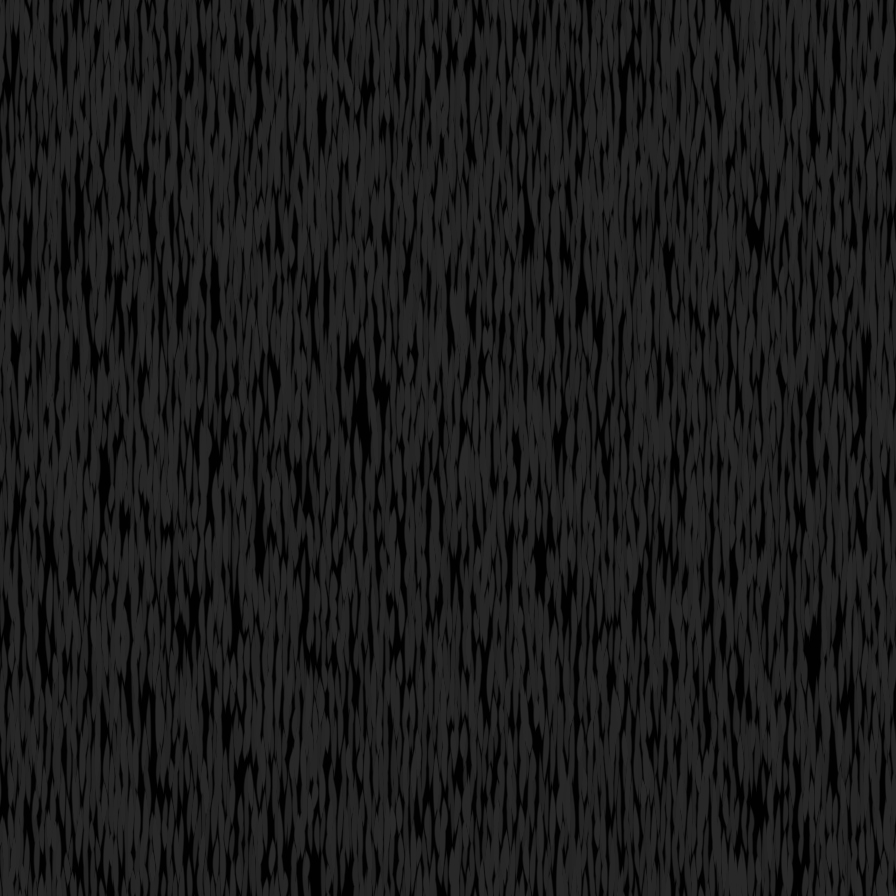
Give the GLSL for this texture, as a Shadertoy shader.

```glsl
#define GRID vec2(140.0, 38.0)
#define HALF_WIDTH 0.0031
#define HALF_LENGTH 0.029
#define EDGE 0.0024
#define LEAN 0.03
#define BEND 0.0007
#define KEEP 0.84
#define CLUMPING 0.26
#define BLACK vec3(0.002)
#define GREY vec3(0.153)

// Three random values for one cell
vec3 hash3(vec2 cell) {
    vec3 q = fract(cell.xyx * vec3(0.1031, 0.1030, 0.0973));
    q += dot(q, q.yxz + 33.33);
    return fract((q.xxy + q.yzz) * q.zyx);
}

// Layered sines that gather the strands into uneven patches
float clumps(vec2 p) {
    float a = sin(p.x * 47.0 + 2.3 * sin(p.y * 19.0));
    float b = sin(p.y * 31.0 + 2.7 * sin(p.x * 29.0 + 1.0));
    float c = sin(p.x * 113.0 - p.y * 43.0 + 2.0 * sin(p.y * 37.0));
    return (a + b + c) / 3.0 + 0.35 * (p.y - 0.5);
}

// Coverage of a slightly curved spindle with pointed ends
float strand(vec2 d, vec3 rnd) {
    float halfLength = HALF_LENGTH * mix(0.6, 1.4, rnd.x);
    float halfWidth = HALF_WIDTH * mix(0.75, 1.2, rnd.y);
    float t = d.y / halfLength;
    float axis = d.y * LEAN * (rnd.z - 0.5) * 2.0;
    axis += BEND * sin(t * 2.5 + rnd.x * 40.0);
    float inside = halfWidth * (1.0 - t * t) - abs(d.x - axis);
    float soft = max(EDGE, 1.2 / iResolution.y);
    return smoothstep(-0.5, 0.5, inside / soft);
}

// Strongest strand among the nearby cells
float fibres(vec2 p) {
    float result = 0.0;
    float column = floor(p.x * GRID.x);
    for (int i = -1; i <= 1; i++) {
        float col = column + float(i);
        float stagger = hash3(vec2(col, 7.0)).x;
        float row = floor(p.y * GRID.y + stagger);
        for (int j = -2; j <= 2; j++) {
            vec2 cell = vec2(col, row + float(j));
            vec3 place = hash3(cell + 211.0);
            vec3 form = hash3(cell + 537.0);
            vec2 jitter = vec2(mix(0.1, 0.9, place.x), place.y);
            vec2 center = (cell + jitter - vec2(0.0, stagger)) / GRID;
            float present = step(place.z, KEEP + CLUMPING * clumps(center));
            float shade = mix(0.86, 1.04, form.y);
            result = max(result, present * shade * strand(p - center, form));
        }
    }
    return result;
}

void mainImage(out vec4 fragColor, in vec2 fragCoord) {
    vec2 p = fragCoord / iResolution.y;
    fragColor = vec4(mix(BLACK, GREY, fibres(p)), 1.0);
}
```
